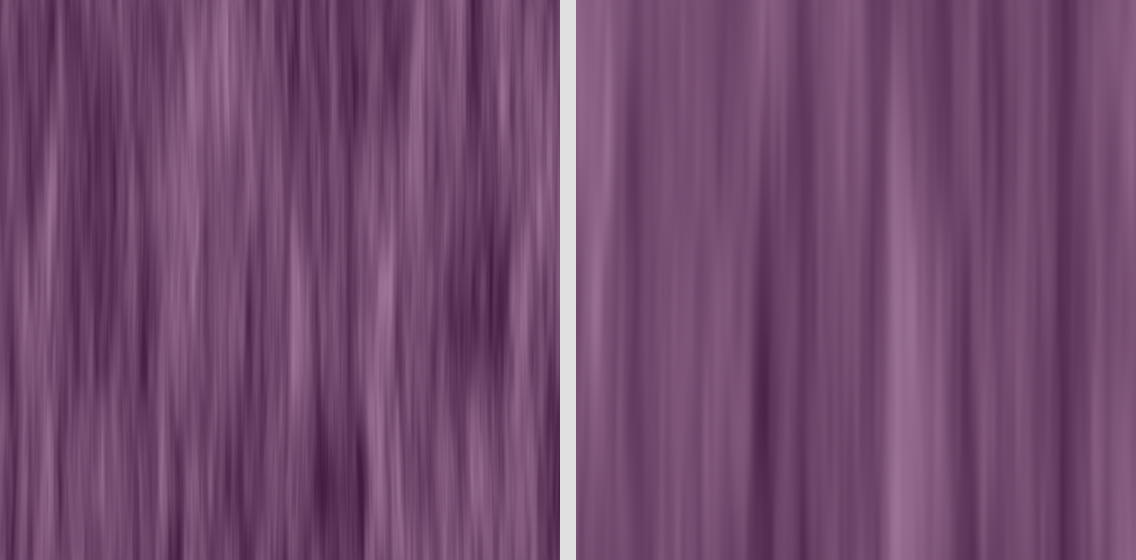
Left: the whole. Right: its middle third, enlarged.
Give the GLSL for this texture, as a three.js fragment shader.

```glsl
varying vec2 vUv;

float hash(vec2 cell) {
  vec3 p = fract(vec3(cell.xyx) * 0.1031);
  p += dot(p, p.yzx + 33.33);
  return fract((p.x + p.y) * p.z);
}

float valueNoise(vec2 p) {
  vec2 cell = floor(p);
  vec2 blend = smoothstep(0.0, 1.0, fract(p));
  float low = mix(hash(cell), hash(cell + vec2(1.0, 0.0)), blend.x);
  float high = mix(hash(cell + vec2(0.0, 1.0)), hash(cell + vec2(1.0, 1.0)), blend.x);
  return mix(low, high, blend.y);
}

// Layers of vertically stretched noise, each finer and fainter
float fibres(vec2 p) {
  vec2 frequency = vec2(34.0, 2.6);
  float strength = 1.0;
  float sum = 0.0;
  float total = 0.0;
  for (int i = 0; i < 5; i++) {
    vec2 offset = vec2(17.3, 41.7) * float(i + 1);
    sum += strength * valueNoise(p * frequency + offset);
    total += strength;
    strength *= 0.7;
    frequency *= vec2(1.75, 1.5);
  }
  return sum / total;
}

void main() {
  // Slight sideways drift keeps the streaks from being ruler straight
  vec2 p = vUv;
  p.x += 0.008 * (valueNoise(vUv * vec2(6.0, 3.0) + 71.0) - 0.5);

  // Spread the tones evenly around the middle plum
  float tone = (fibres(p) - 0.5) * 2.5 + 0.5;
  vec3 deepPlum = vec3(0.32, 0.16, 0.31);
  vec3 paleMauve = vec3(0.55, 0.39, 0.53);
  vec3 colour = mix(deepPlum, paleMauve, clamp(tone, -0.25, 1.3));

  gl_FragColor = vec4(colour, 1.0);
}
```
